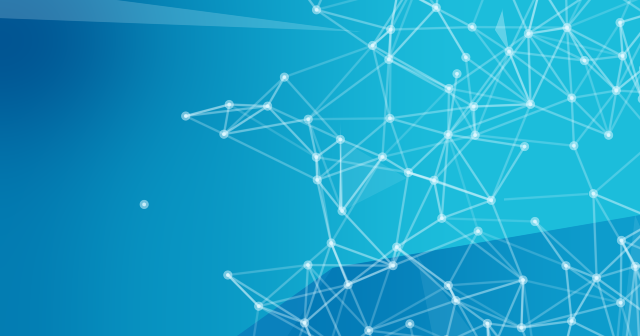
Give the GLSL for this background, as a WebGL 1 fragment shader.

```glsl
precision highp float;
// Glowing network of linked nodes over a blue to cyan gradient with folded facets.

uniform vec2 u_resolution;

// Colours
const vec3 NAVY = vec3(0.00, 0.29, 0.54);
const vec3 DEEP_BLUE = vec3(0.01, 0.49, 0.70);
const vec3 MID_BLUE = vec3(0.03, 0.58, 0.76);
const vec3 CYAN = vec3(0.11, 0.74, 0.86);
const vec3 FACET_DARK = vec3(0.01, 0.47, 0.71);
const vec3 FACET_LIGHT = vec3(0.05, 0.61, 0.80);
const vec3 GLOW = vec3(0.87, 0.97, 1.00);

// Network, in units of the canvas height
const float CELL = 0.125;
const float REACH = 0.31;
const float LINK_WIDTH = 0.0034;
const float LINK_SHARE = 0.40;
const float HALO_RADIUS = 0.0135;
const float CORE_RADIUS = 0.0070;

// Hubs where the bright shards meet
const vec2 HUB_UPPER = vec2(1.013, 0.585);
const vec2 HUB_LOWER = vec2(1.018, 0.372);
const vec2 HUB_RIGHT = vec2(1.515, 0.847);
const vec2 HUB_CENTRE = vec2(1.410, 0.683);

float hash(vec2 p) {
  return fract(sin(dot(p, vec2(127.1, 311.7))) * 43758.5453);
}

// Coverage of a shape from its signed distance, negative inside
float cover(float d, float px) {
  return 1.0 - smoothstep(-0.6 * px, 0.6 * px, d);
}

// Signed distance to the right of the line a to b
float side(vec2 p, vec2 a, vec2 b) {
  vec2 e = normalize(b - a);
  return e.y * (p.x - a.x) - e.x * (p.y - a.y);
}

// Counterclockwise triangle
float triangle(vec2 p, vec2 a, vec2 b, vec2 c, float px) {
  return cover(max(side(p, a, b), max(side(p, b, c), side(p, c, a))), px);
}

float segment(vec2 p, vec2 a, vec2 b) {
  vec2 e = b - a;
  return length(p - a - e * clamp(dot(p - a, e) / dot(e, e), 0.0, 1.0));
}

float blob(vec2 p, vec2 centre, float radius) {
  vec2 d = (p - centre) / radius;
  return exp(-dot(d, d));
}

// Chance of a node: sparse on the left, dense on the right, with open pockets
float density(vec2 p) {
  float d = 0.92 * smoothstep(0.30, 1.15, p.x);
  d -= 0.8 * blob(p, vec2(0.76, 0.33), 0.13);
  d -= 0.6 * blob(p, vec2(1.05, 0.74), 0.13);
  d -= 0.9 * blob(p, vec2(1.46, 0.53), 0.10);
  return d - 0.5 * smoothstep(0.82, 0.95, p.y) * (1.0 - smoothstep(0.9, 1.2, p.x));
}

// A hub takes the place of the node in its cell
vec3 snap(vec3 node, vec2 cell, vec2 hub) {
  return length(floor(hub / CELL) - cell) < 0.5 ? vec3(hub, 1.0) : node;
}

// Node of a cell: position, and 1 where it exists
vec3 nodeAt(vec2 cell) {
  vec2 jitter = vec2(hash(cell + 3.7), hash(cell + 19.3));
  vec2 pos = (cell + 0.08 + 0.84 * jitter) * CELL;
  vec3 node = vec3(pos, step(hash(cell + 41.9), density(pos)));
  node = snap(snap(node, cell, HUB_UPPER), cell, HUB_LOWER);
  return snap(snap(node, cell, HUB_RIGHT), cell, HUB_CENTRE);
}

vec3 background(vec2 p, float px) {
  vec3 col = mix(DEEP_BLUE, MID_BLUE, smoothstep(0.0, 0.55, p.x));
  col = mix(col, CYAN, smoothstep(0.45, 1.42, p.x));
  vec2 corner = (p - vec2(0.0, 0.88)) / vec2(0.44, 0.32);
  col = mix(col, NAVY, 0.78 * exp(-dot(corner, corner)));

  // Dark fold along the lower right
  vec2 ridge = vec2(0.99, 0.203);
  float fold = max(side(p, ridge, vec2(0.705, 0.0)), side(p, vec2(1.91, 0.361), ridge));
  vec3 foldColor = mix(FACET_DARK, FACET_LIGHT, smoothstep(0.9, 1.9, p.x));
  foldColor += 0.03 * cover(side(p, vec2(0.855, 0.0), ridge), px);
  col = mix(col, foldColor, cover(fold, px) * 0.95);

  // Pale translucent shards
  float pale = 0.20 * triangle(p, vec2(-0.1, 1.0585), vec2(-0.1, 0.9498), vec2(1.065, 0.906), px);
  pale += 0.08 * triangle(p, vec2(1.24, 0.24), vec2(1.29, -0.01), vec2(1.42, -0.01), px);
  pale += 0.10 * triangle(p, vec2(1.89, 0.36), vec2(1.85, -0.01), vec2(2.05, -0.01), px);
  pale += 0.10 * triangle(p, HUB_UPPER, HUB_LOWER, vec2(1.21, 0.47), px);
  pale += 0.35 * triangle(p, vec2(1.473, 0.911), HUB_RIGHT, vec2(1.495, 0.97), px);
  pale += 0.60 * triangle(p, HUB_UPPER, vec2(1.009, 0.375), HUB_LOWER, px);
  return mix(col, GLOW, min(pale, 0.8));
}

void main() {
  float px = 1.0 / u_resolution.y;
  vec2 p = gl_FragCoord.xy * px;
  vec3 col = background(p, px);

  // Nodes of the surrounding five by five cells
  vec2 home = floor(p / CELL) - 2.0;
  vec3 node[25];
  float dots = 0.0;
  for (int i = 0; i < 25; i++) {
    float k = float(i);
    node[i] = nodeAt(home + vec2(mod(k, 5.0), floor((k + 0.5) / 5.0)));
    float d = length(p - node[i].xy);
    float spot = max(0.50 * cover(d - HALO_RADIUS, px), 0.90 * cover(d - CORE_RADIUS, 2.0 * px));
    dots = max(dots, spot * node[i].z);
  }

  // Links between near nodes, fainter with length
  float clear = 1.0;
  for (int i = 0; i < 24; i++) {
    for (int j = 1; j < 25; j++) {
      if (j <= i || node[i].z * node[j].z < 0.5) continue;
      vec2 a = node[i].xy;
      vec2 b = node[j].xy;
      float span = length(b - a);
      vec2 cells = floor(a / CELL) * 1.7 + floor(b / CELL) * 3.1;
      float share = mix(0.65, LINK_SHARE, smoothstep(0.7, 1.1, min(a.x, b.x)));
      float pick = hash(cells + 7.3);
      if (span > REACH || pick > share) continue;
      float strength = mix(0.70, 0.28, span / REACH) * mix(1.2, 0.5, pick / share);
      clear *= 1.0 - strength * cover(segment(p, a, b) - LINK_WIDTH, 1.2 * px);
    }
  }

  col = mix(col, GLOW, 1.0 - clear);
  gl_FragColor = vec4(mix(col, GLOW, dots), 1.0);
}
```
